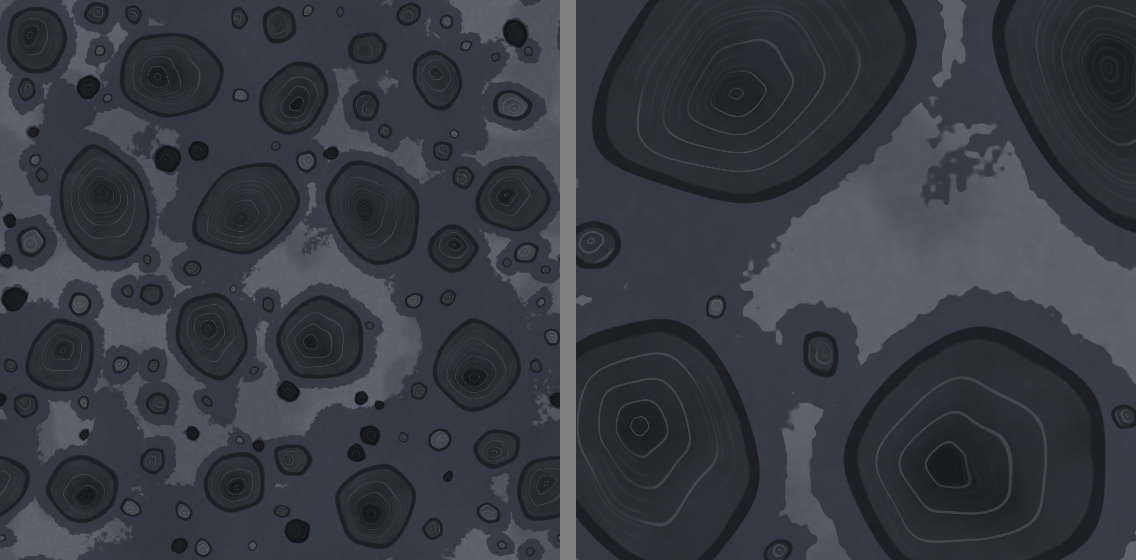
Left: the whole. Right: its middle third, enlarged.
A WebGL 2 fragment shader for this texture:

```glsl
#version 300 es
precision highp float;
// Dark ringed pebbles with slate halos on torn, washed lilac-grey ground; tiles.

uniform vec2 u_resolution;
out vec4 fragColor;

const float TAU = 6.28318;
const float HALO = 0.019;        // slate margin around a stone
const float RIM = 0.0068;        // dark outline width
const float GAP = 0.004;         // free space between stones
const float RING_WIDTH = 0.0007;
const float WASH_LEVEL = 0.43;   // higher gives less pale ground
const float GRAIN = 0.022;
const vec3 SLATE = vec3(0.208, 0.229, 0.268);
const vec3 LILAC = vec3(0.320, 0.330, 0.370);
const vec3 LILAC_LIGHT = vec3(0.368, 0.376, 0.418);
const vec3 BODY = vec3(0.170, 0.184, 0.198);
const vec3 CORE = vec3(0.100, 0.110, 0.122);
const vec3 OUTLINE = vec3(0.112, 0.122, 0.137);
const vec3 BLACK_BODY = vec3(0.088, 0.096, 0.108);
const vec3 PALE_BODY = vec3(0.255, 0.265, 0.285);
const vec3 RING = vec3(0.345, 0.355, 0.370);

struct Stone { vec2 offset; float radius; vec3 traits; };
struct Nearest { float dist; float clearance; vec2 local; Stone stone; };

vec3 hash(vec2 cell, float salt) {
  uvec3 v = uvec3(ivec3(vec3(cell, salt))) * 1664525u + 1013904223u;
  v.x += v.y * v.z; v.y += v.z * v.x; v.z += v.x * v.y;
  v ^= v >> 16u;
  v.x += v.y * v.z; v.y += v.z * v.x; v.z += v.x * v.y;
  return vec3(v >> 16u) / 65535.0;
}

// Value noise that wraps after a whole number of cells.
float noise(vec2 p, float period) {
  vec2 i = floor(p), f = p - i;
  f = f * f * (3.0 - 2.0 * f);
  vec2 a = mod(i, period), b = mod(i + 1.0, period);
  return mix(mix(hash(a, 3.0).x, hash(vec2(b.x, a.y), 3.0).x, f.x),
             mix(hash(vec2(a.x, b.y), 3.0).x, hash(b, 3.0).x, f.x), f.y);
}
float tiled(vec2 p, float n) { return noise(p * n, n); }
float fbm(vec2 p, float n) {
  return 0.55 * tiled(p, n) + 0.3 * tiled(p, n * 2.0) + 0.15 * tiled(p, n * 4.0);
}

// Stone of a neighbouring cell; each row of the grid is shifted at random.
Stone cellStone(vec2 p, float n, int index, vec2 sizes, float salt) {
  vec2 stepTo = vec2(index % 3 - 1, index / 3 - 1);
  float row = floor(p.y * n) + stepTo.y;
  float shift = hash(vec2(mod(row, n), 0.0), salt + 2.0).x;
  float col = floor(p.x * n - shift) + stepTo.x;
  vec2 id = mod(vec2(col, row), n);
  vec3 h = hash(id, salt);
  float r = mix(sizes.x, sizes.y, h.z * sqrt(h.z));
  vec2 centre = vec2(col + shift, row) + 0.5 + (h.xy - 0.5) * (1.0 - 2.0 * r * n);
  return Stone(centre / n - p, r, hash(id, salt + 1.0));
}

// Rounded irregular polygon as a norm: 1 on the outline.
float outline(vec2 q, float seed) {
  float sum = 0.0;
  for (float k = 0.0; k < 7.0; k++) {
    float a = (k + 0.5 * fract(seed * (17.0 + k * 31.0))) * TAU / 7.0;
    float reach = mix(0.85, 1.0, fract(seed * (53.0 + k * 23.0)));
    sum += pow(max(dot(q, vec2(cos(a), sin(a))), 0.0) / reach, 8.0);
  }
  return pow(sum, 0.125);
}

bool isBlack(Stone s) { return s.radius < 0.034 && s.traits.y < 0.27; }
bool isPale(Stone s) { return s.radius < 0.042 && s.traits.y > 0.72; }

void addStone(Stone s, inout Nearest near) {
  if (length(s.offset) > s.radius * 1.3 + 0.05) return;
  float a = s.traits.z * TAU;
  vec2 q = mat2(cos(a), -sin(a), sin(a), cos(a)) * -s.offset / s.radius;
  q.y /= mix(0.72, 1.0, fract(s.traits.z * 41.0));
  float d = (outline(q, s.traits.x) - 1.0) * s.radius * 0.87;
  float halo = isBlack(s) ? 0.002 : HALO * smoothstep(0.0, 0.03, s.radius + 0.012);
  near.clearance = min(near.clearance, d - halo);
  if (d < near.dist) { near.dist = d; near.local = q; near.stone = s; }
}

float roomBeside(Stone s, Stone other) {
  return distance(s.offset, other.offset) - other.radius - GAP;
}

// Three sizes of stones; smaller ones shrink or vanish beside larger ones.
Nearest findStones(vec2 p) {
  Stone big[9], mid[9];
  Nearest near = Nearest(1.0, 0.04, vec2(0.0), Stone(vec2(1.0), 0.01, vec3(0.0)));
  for (int i = 0; i < 9; i++) {
    big[i] = cellStone(p, 4.0, i, vec2(0.052, 0.113), 11.0);
    addStone(big[i], near);
  }
  for (int i = 0; i < 9; i++) {
    mid[i] = cellStone(p, 8.0, i, vec2(0.022, 0.047), 23.0);
    for (int j = 0; j < 9; j++) mid[i].radius = min(mid[i].radius, roomBeside(mid[i], big[j]));
    if (mid[i].radius < 0.013) mid[i].radius = -1.0;
    else addStone(mid[i], near);
  }
  for (int i = 0; i < 9; i++) {
    Stone s = cellStone(p, 16.0, i, vec2(0.009, 0.021), 37.0);
    for (int j = 0; j < 9; j++)
      s.radius = min(s.radius, min(roomBeside(s, big[j]), roomBeside(s, mid[j])));
    if (s.radius > 0.007 && fract(s.traits.x * 97.0) < 0.6) addStone(s, near);
  }
  return near;
}

vec3 groundColor(vec2 p, float clearance, float px) {
  float wash = fbm(p + 0.37, 6.0);
  float edge = min(clearance, (fbm(p, 5.0) - WASH_LEVEL) * 0.13);
  edge += (tiled(p, 26.0) - 0.5) * 0.007 + (tiled(p, 110.0) - 0.5) * 0.005
        + (tiled(p, 240.0) - 0.5) * 0.004;
  vec3 pale = mix(LILAC, LILAC_LIGHT, smoothstep(0.44, 0.54, wash));
  vec3 slate = SLATE * (0.88 + 0.24 * wash);
  return mix(slate, pale, smoothstep(-px, px, edge));
}

vec3 stoneColor(Nearest near, vec2 p, float px) {
  Stone s = near.stone;
  vec2 q = near.local;
  float seed = s.traits.x, a = seed * TAU * 5.0;
  bool black = isBlack(s), pale = isPale(s);
  // Growth rings drift toward an off-centre core.
  vec2 drift = 0.27 * vec2(cos(a), sin(a));
  float t = outline(q - drift * (1.0 - outline(q, seed)), seed);
  t += 0.16 * (noise(q * 2.2 + seed * 90.0, 256.0) - 0.5) * (1.0 - 0.5 * t);
  float depth = mix(0.4, 1.0, s.traits.z) * smoothstep(0.02, 0.06, s.radius);
  vec3 col = black ? BLACK_BODY : pale ? PALE_BODY : BODY;
  if (!black && !pale) {
    col = mix(col, CORE, depth * (1.0 - smoothstep(0.1, 0.8, t)));
    col *= 1.0 - 0.25 * depth * (1.0 - smoothstep(0.2, 0.25, t));
  }
  col *= 0.84 + 0.32 * fbm(p, 22.0);
  // Broken chalk lines.
  float count = 3.0 + floor(s.radius * 28.0);
  float turn = pow(max(t, 0.0), 0.85) * count;
  float line = abs(fract(turn) - 0.5) / count * s.radius;
  float fine = abs(fract(turn * 2.6) - 0.5) / (count * 2.6) * s.radius;
  float chalk = smoothstep(0.25, 0.65, noise(q * 2.0 + seed * 40.0 + 7.0, 256.0));
  float mark = (0.15 + 0.4 * chalk) * (1.0 - smoothstep(RING_WIDTH - px * 0.5, RING_WIDTH + px * 0.5, line));
  mark += 0.13 * (1.0 - chalk) * (1.0 - smoothstep(0.0, RING_WIDTH + px, fine));
  mark *= (1.0 - smoothstep(0.8, 0.88, t)) * (black ? 0.35 : 1.0);
  col = mix(col, pale ? RING * 1.2 : RING, mark);
  float rim = min(RIM, s.radius * 0.2) * (0.8 + 0.4 * tiled(p, 60.0));
  return mix(col, black ? BLACK_BODY * 0.85 : OUTLINE, smoothstep(-rim - 0.0015, -rim + 0.0005, near.dist));
}

void main() {
  vec2 p = gl_FragCoord.xy / u_resolution;
  float px = 1.0 / min(u_resolution.x, u_resolution.y);
  Nearest near = findStones(p);
  vec3 col = groundColor(p, near.clearance, px);
  if (near.dist < px) col = mix(stoneColor(near, p, px), col, smoothstep(-px, px, near.dist));
  col *= 1.0 + GRAIN * (tiled(p, 256.0) + tiled(p, 128.0) - 1.0) * 2.0;
  fragColor = vec4(col, 1.0);
}
```
